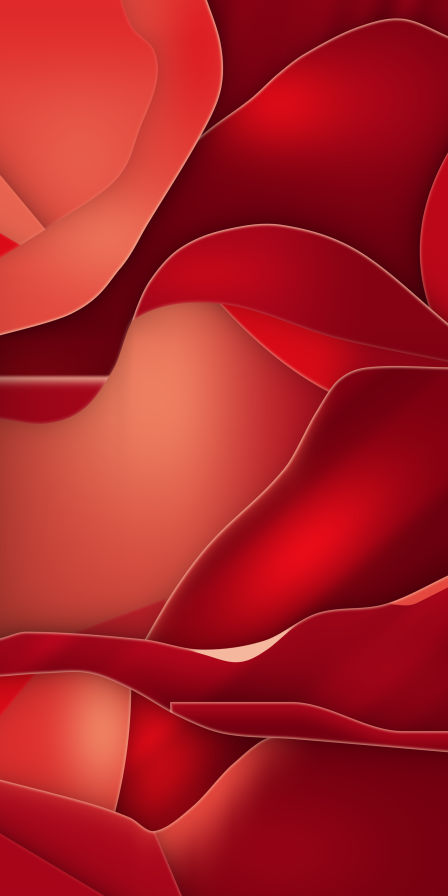
This background is drawn by a Shadertoy shader. Its source:

```glsl
// Layered silk petals in reds around a glowing coral hollow.
// Splines bound the folds; layers are painted back to front, each with
// a cast shadow, a lit rim and shading from elliptical glows.
#define SHADOW_WIDTH 3.0
#define RIM_WIDTH 0.45
#define STREAKS 0.16
#define SOFTNESS 0.7

const vec3 DEEP = vec3(.46,0,.06), WINE = vec3(.66,.02,.1), RED = vec3(.86,.04,.09);
const vec3 CORAL = vec3(.89,.28,.24), PEACH = vec3(.94,.5,.38), PALE = vec3(.96,.72,.62);

// Knots in percent of the width, y downward
const vec2 PETAL[] = vec2[](vec2(38,36), vec2(47,28.6), vec2(56,22), vec2(62,16.5), vec2(68,12), vec2(80,6), vec2(90,4.2), vec2(101,8.5));
const vec2 UNDER[] = vec2[](vec2(0,93.5), vec2(10.5,94.5), vec2(19,91), vec2(25.5,82), vec2(30,71.2), vec2(49,67.8), vec2(75,75.5), vec2(101,81));
const vec2 ARCH[] = vec2[](vec2(26,84), vec2(30,70), vec2(33.5,62.5), vec2(40,55.5), vec2(50,51.3), vec2(63,50.2), vec2(80,56), vec2(101,73));
const vec2 SAIL[] = vec2[](vec2(31,145), vec2(39,131.5), vec2(47,121), vec2(63.5,104.5), vec2(70.5,92), vec2(75.5,84.8), vec2(82,82), vec2(101,82));
const vec2 RIBBON[] = vec2[](vec2(0,142.5), vec2(6,141), vec2(32,142.7), vec2(45,145), vec2(59,143), vec2(71,136.8), vec2(86,134.8), vec2(101,128));
const vec2 HEM[] = vec2[](vec2(0,151), vec2(10,150.3), vec2(20,150.3), vec2(29,153.8), vec2(40,160), vec2(50,163.8), vec2(66,165), vec2(101,168));
const vec2 LIP[] = vec2[](vec2(0,174), vec2(20,179.3), vec2(29,182.5), vec2(34.5,185.5), vec2(43,180), vec2(52,170.5), vec2(61,164.3), vec2(101,160));
// Knots as (y, x)
const vec2 CURL[] = vec2[](vec2(-2,45.5), vec2(10,49.3), vec2(20,49.3), vec2(30,45), vec2(50,33), vec2(60,26.8), vec2(70,16), vec2(76.5,-6));
const vec2 BOWL[] = vec2[](vec2(-2,26.5), vec2(6,29.5), vec2(11,34.3), vec2(18,35), vec2(28,31.5), vec2(40,26), vec2(50,12), vec2(60,-4));

float hash(float x) { return fract(sin(x * 127.1) * 43758.55); }

float noise(float x) {
  float i = floor(x);
  return mix(hash(i), hash(i + 1.), smoothstep(0., 1., x - i));
}

// Signed distance to a cubic spline, positive past it
float side(vec2 q, vec2 k[8]) {
  int i = 0;
  for (int j = 1; j < 7; j++) if (q.x > k[j].x) i = j;
  vec2 a = k[max(i - 1, 0)], b = k[i], c = k[i + 1], d = k[min(i + 2, 7)];
  float w = c.x - b.x, t = clamp((q.x - b.x) / w, 0., 1.), rise = c.y - b.y;
  float m = (c.y - a.y) / (c.x - a.x) * w, n = (d.y - b.y) / (d.x - b.x) * w;
  float u = 3. * rise - 2. * m - n, v = m + n - 2. * rise;
  float slope = (m + t * (2. * u + 3. * t * v)) / w;
  return (q.y - b.y - t * (m + t * (u + t * v))) / sqrt(1. + slope * slope);
}

// Elliptical glow: center in xy, radii in zw
void tint(inout vec3 col, vec3 hue, vec2 q, vec4 e, float amount) {
  vec2 d = (q - e.xy) / e.zw;
  col = mix(col, hue, amount * exp(-dot(d, d)));
}

float cover(float d) {
  float w = SOFTNESS * 100. / iResolution.x;
  return smoothstep(-w, w, d);
}

// Layer where d > 0
void lay(inout vec3 col, vec3 fill, float d, float rim, float shadow) {
  col *= 1. - shadow * exp(-abs(d) / SHADOW_WIDTH);
  fill = mix(fill, PALE, rim * exp(-d * d / (RIM_WIDTH * RIM_WIDTH)));
  col = mix(col, fill, cover(d));
}

vec3 upperFolds(vec2 q) {
  vec3 col = mix(DEEP, WINE, .6 * noise(q.x * .22 + q.y * .06));
  // Broad petal
  vec3 fill = DEEP;
  tint(fill, WINE, q, vec4(84,22,20,18), .8);
  tint(fill, RED, q, vec4(62,23,17,11), 1.);
  tint(fill, RED, q, vec4(6,88,18,9), .7);
  lay(col, fill, side(q, PETAL), .75, .25);
  // Turned lobe
  float bend = (q.y - 56.) / 22.;
  lay(col, mix(WINE, RED, .4), q.x - 93.7 - 6.3 * bend * bend, .35, .35);
  // Arching fold
  fill = mix(WINE, DEEP, .7 * smoothstep(55., 85., q.x));
  tint(fill, RED, q, vec4(46,61,16,6), .5);
  lay(col, fill, side(q, ARCH), .8, .3);
  return col;
}

vec3 curledPetal(vec2 q) {
  vec3 col = CORAL, fill = mix(RED, CORAL, .5 + .5 * smoothstep(0., 28., q.y));
  tint(col, PEACH, q, vec4(24,53,18,12), .7);
  tint(col, RED, q, vec4(45,10,9,22), .65);
  // Inside of the bowl
  tint(fill, PEACH, q, vec4(18,36,14,15), .35);
  lay(fill, mix(CORAL, PEACH, .5), (q.y - 39. - 1.2 * q.x) * .64, .1, .25);
  lay(fill, RED, q.y - 52. - .6 * q.x, .1, .1);
  lay(col, fill, -side(q.yx, BOWL), .15, .12);
  return col;
}

void mainImage(out vec4 fragColor, in vec2 fragCoord) {
  vec2 q = fragCoord / iResolution.xy;
  q = vec2(q.x, 1. - q.y) * vec2(100, 200);
  vec2 silk = mat2(.75, .66, -.66, .75) * q;
  float streak = 1. + STREAKS * (2. * noise(silk.y * .2) - 1.);

  // Glowing hollow
  vec3 col = CORAL * .93, fill = DEEP;
  tint(col, PEACH, q, vec4(34,88,24,30), 1.);
  col = mix(col, WINE, .9 * smoothstep(38., 78., q.x));
  lay(col, mix(WINE, CORAL, .4), min(q.y - 147.3 + .37 * q.x, 37. - q.x), .1, .1);

  // Underside and upper folds
  float s = q.x - 49.;
  lay(col, mix(RED, WINE, smoothstep(70., 85., q.x)), (67.8 + 1.1 * s - .012 * s * s - q.y) / 1.3, .5, .15);
  lay(col, upperFolds(q), -side(q, UNDER), .2, .15);
  lay(col, curledPetal(q), -side(q.yx, CURL), .75, .35);

  // Large sail
  float d = side(q, SAIL);
  tint(fill, RED, silk, vec4(-30,137,25,10), 1.);
  tint(fill, RED, q, vec4(35,169,12,18), 1.);
  fill = mix(fill * streak, CORAL, .8 * exp(-max(d, 0.) / 1.6) * (1. - smoothstep(66., 78., q.x)));
  lay(col, fill, d, .7, .12);

  // Lit pocket
  float drop = q.y - 153.;
  fill = mix(RED, CORAL, .6);
  tint(fill, PEACH, q, vec4(23,163,9,15), 1.);
  lay(fill, RED, (160. - 1.2 * q.x - q.y) * .64, .1, .1);
  lay(col, fill, min(29.3 - .0045 * drop * drop - q.x, q.y - 147.), .5, .2);

  // Bottom lip and pink fold
  d = side(q, LIP);
  fill = DEEP;
  tint(fill, WINE, q, vec4(62,190,24,14), .6);
  fill = mix(fill, CORAL, exp(-d * d / 64.) * (1. - smoothstep(48., 72., q.x)));
  vec3 leaf = mix(WINE, CORAL, .6 * exp(-max(d, 0.) / 3.));
  lay(leaf, WINE, (q.y - 186. - .6 * q.x) * .86, .1, .3);
  lay(fill, leaf, 34.5 + (q.y - 185.5) * .42 - q.x, .3, .2);
  lay(col, fill, d, .55, .2);

  // Lower ribbon, seam and pale folds
  d = side(q, RIBBON);
  fill = mix(WINE, DEEP, .8 * smoothstep(0., 12., d)) * streak;
  tint(fill, WINE, q, vec4(82,148,20,11), .7);
  float seam = q.y - 156.7 - 6.5 * smoothstep(65., 90., q.x);
  lay(fill, mix(WINE, DEEP, smoothstep(0., 6., seam)), min(seam, q.x - 38.), .6, .2);
  float bump = (q.x - 54.) / 8.;
  float fold = 3.4 * exp(-bump * bump) + 2.4 * smoothstep(85., 93., q.x);
  fill = mix(fill, mix(PALE, CORAL, smoothstep(60., 90., q.x)), cover(fold - d) * smoothstep(.1, .8, fold));
  lay(col, fill, min(d, -side(q, HEM)), .6, .25);

  fragColor = vec4(clamp(col, 0., 1.), 1.);
}
```
